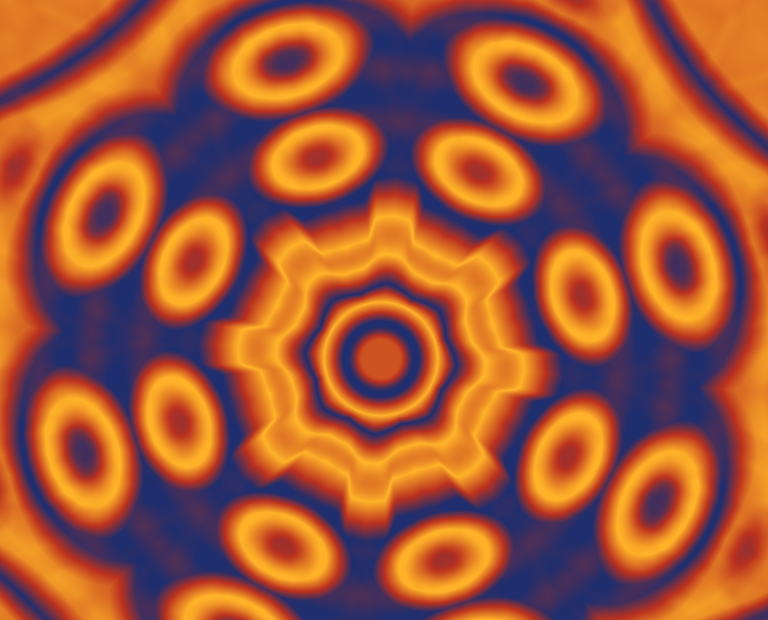
This background is drawn by a Shadertoy shader. Its source:

```glsl
// Eightfold mandala: a ringed core, a star band, two rings of oval cells and an outer rim.
// The plane is folded into one mirrored wedge; each part yields a heat level,
// the highest level wins, and a navy-red-gold ramp colours it.

#define CENTER vec2(-0.005, -0.079)
#define SPAN 6.22
#define TILT 0.304
#define NAVY vec3(0.12, 0.18, 0.43)
#define RED vec3(0.73, 0.19, 0.12)
#define GOLD vec3(1.0, 0.70, 0.16)
#define GRAIN 0.07

const float PI = 3.14159265;
const float HALF_WEDGE = PI / 8.0;

float hash(vec2 p) {
    return fract(sin(dot(p, vec2(127.1, 311.7))) * 4375.85);
}

float noise(vec2 p) {
    vec2 i = floor(p), f = fract(p);
    f = f * f * (3.0 - 2.0 * f);
    return mix(mix(hash(i), hash(i + vec2(1, 0)), f.x),
               mix(hash(i + vec2(0, 1)), hash(i + vec2(1, 1)), f.x), f.y);
}

vec3 heatColor(float t) {
    return t < 0.45 ? mix(NAVY, RED, t / 0.45) : mix(RED, GOLD, (t - 0.45) / 0.55);
}

// Climbs from navy to a gold crest at distance w, then settles to orange.
float crest(float x, float w) {
    return x < w ? max(x / w, 0.0) : mix(1.0, 0.76, smoothstep(w, 2.5 * w, x));
}

// Oval cell: gold outline at one radius, dimmer core, fading outside.
float cell(vec2 q, float radius, vec2 size, float core) {
    float d = length((q - vec2(radius, 0.0)) / size);
    float inside = mix(core, 1.0, smoothstep(0.12, 1.0, d));
    return d < 1.0 ? inside : max(0.0, 1.0 - (d - 1.0) / 0.62);
}

// Central disc and the round gold ring inside the star outline.
float coreLevel(float r, float k) {
    float disc = 0.6 * (1.0 - smoothstep(0.18, 0.34, r));
    float width = r < 0.57 ? 0.19 : 0.11 + 0.08 * k;
    return max(disc, 1.0 - abs(r - 0.57) / width);
}

// Gold band with square bumps on the eight star points.
float starBand(float r, float k) {
    float start = 0.68 + 0.08 * k;
    float inner = 0.92 + 0.13 * smoothstep(0.2, 0.9, k);
    float outer = 1.17 + 0.07 * k + 0.20 * smoothstep(0.5, 0.72, k);
    if (r < inner) return (r - start) / (inner - start);
    if (r > outer) return 1.0 - (r - outer) / 0.40;
    return 1.0 - 0.22 * sin(PI * (r - inner) / (outer - inner));
}

// Scalloped rim, its flat red cells and the dark lines crossing the corners.
float rimLevel(vec2 q, float r, float a, float k) {
    float lobe = 3.73 - 0.55 * k * k;
    float fromPoint = HALF_WEDGE - a;
    float corner = 4.25 + 4.7 * fromPoint * fromPoint;
    float level = min(crest(r - lobe, mix(0.24, 0.48, k)),
                      crest(abs(r - corner), 0.32));
    float d = length((q - vec2(4.15, 0.0)) / vec2(0.26, 0.62));
    level *= mix(0.48, 1.0, smoothstep(0.1, 1.0, d));
    return level * (1.0 - 0.15 * k * step(r, corner));
}

void mainImage(out vec4 fragColor, in vec2 fragCoord) {
    vec2 p = ((fragCoord - 0.5 * iResolution.xy) / iResolution.y - CENTER) * SPAN;

    // Fold: a is 0 on a cell axis, k is 1 on a star point.
    float r = length(p);
    float turn = atan(p.y, p.x + 1e-6) - TILT + HALF_WEDGE;
    float a = abs(mod(turn, 2.0 * HALF_WEDGE) - HALF_WEDGE);
    float k = a / HALF_WEDGE;
    vec2 q = r * vec2(cos(a), sin(a));

    // Faint purple rings in the navy ground.
    float ground = 0.05 + 0.06 * cos(2.0 * PI * (r - 2.37) / 0.54);
    float t = max(ground * smoothstep(1.8, 2.2, r), 0.0);

    t = max(t, coreLevel(r, k));
    t = max(t, starBand(r, k));
    t = max(t, cell(q, 2.12, vec2(0.30, 0.46), 0.38));
    t = max(t, cell(q, 3.13, vec2(0.35, 0.56), 0.08));
    t = max(t, rimLevel(q, r, a, k));

    // Soft mottling that follows the fold.
    float mottle = noise(q * vec2(5.0, 9.0)) - 0.5;
    t += GRAIN * mottle * smoothstep(0.7, 1.2, r);
    fragColor = vec4(heatColor(clamp(t, 0.0, 1.0)), 1.0);
}
```
